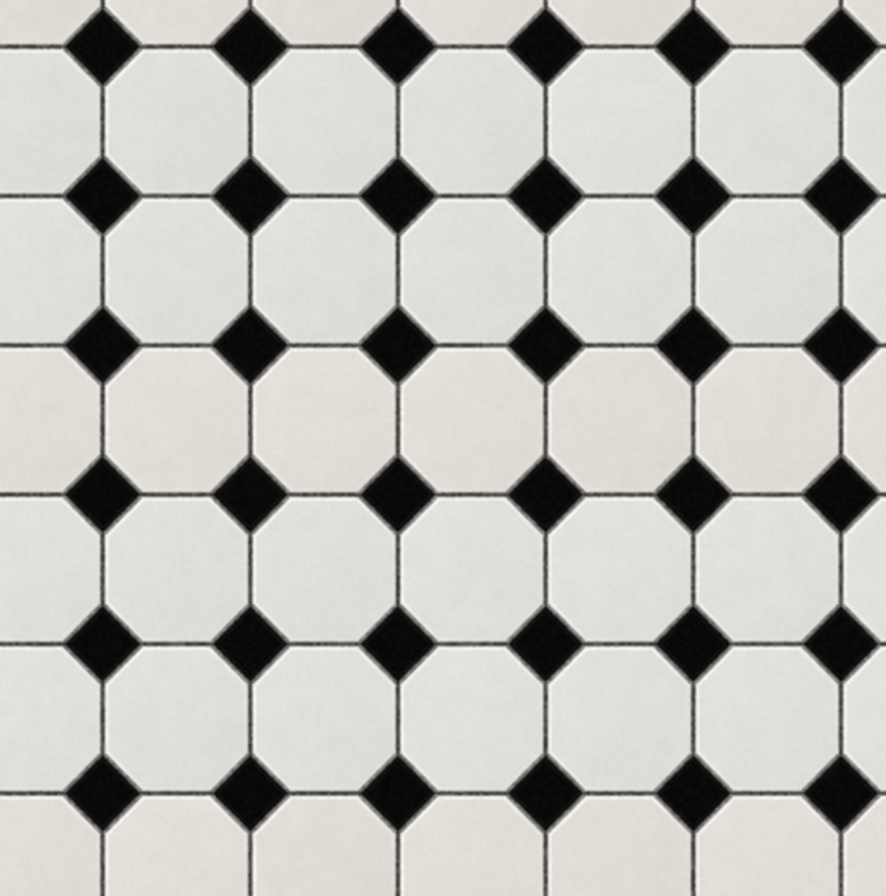
A WebGL 2 fragment shader for this pattern:

```glsl
#version 300 es
precision highp float;
// Octagon-and-dot floor: pale octagonal tiles, black diamond insets, grey grout.

#define REPEATS 6.0          // tiles across and down
#define OFFSET vec2(0.695, 0.6875) // first diamond centre, in tiles
#define DOT_RADIUS 0.248     // half diagonal of the black diamond
#define CUT_RADIUS 0.290     // half diagonal of the corner cut from the octagon
#define SEAM_HALF 0.018      // half width of the straight grout seams
#define RIM_WIDTH 0.034      // glazed highlight along tile edges
#define SOFTNESS 0.013       // edge blur, in tiles
#define GRAIN 256.0          // grain cells across the canvas

uniform vec2 u_resolution;
out vec4 fragColor;

const vec3 TILE = vec3(0.880, 0.874, 0.852);
const vec3 TILE_WARM = vec3(0.882, 0.862, 0.838);
const vec3 RIM = vec3(0.960, 0.958, 0.942);
const vec3 GROUT = vec3(0.50, 0.50, 0.48);
const vec3 GROUT_DARK = vec3(0.30, 0.29, 0.28);
const vec3 DOT = vec3(0.035);

float hash(vec2 p) {
    vec3 q = fract(p.xyx * vec3(0.1031, 0.1030, 0.0973));
    q += dot(q, q.yzx + 33.33);
    return fract((q.x + q.y) * q.z);
}

// Value noise that wraps after a whole number of cells.
float wrapNoise(vec2 uv, float cells) {
    vec2 p = uv * cells;
    vec2 i = floor(p);
    vec2 f = p - i;
    f = f * f * (3.0 - 2.0 * f);
    vec2 a = mod(i, cells);
    vec2 b = mod(i + 1.0, cells);
    return mix(mix(hash(a), hash(vec2(b.x, a.y)), f.x),
               mix(hash(vec2(a.x, b.y)), hash(b), f.x), f.y);
}

void main() {
    vec2 uv = gl_FragCoord.xy / u_resolution;
    vec2 grid = uv * REPEATS - OFFSET;
    vec2 id = mod(floor(grid), REPEATS);
    vec2 p = fract(grid) - 0.5;      // position from the tile centre
    vec2 edge = 0.5 - abs(p);        // distance to the straight seams
    float blur = max(SOFTNESS, 0.7 * REPEATS / min(u_resolution.x, u_resolution.y));
    float grain = wrapNoise(uv, GRAIN) - 0.5;

    // Signed distances, positive inside each shape
    float seam = min(edge.x, edge.y);
    float diagonal = edge.x + edge.y;
    float cut = (diagonal - CUT_RADIUS) * 0.7071;
    float octagon = min(seam - SEAM_HALF, cut);
    float diamond = (DOT_RADIUS - diagonal) * 0.7071;

    // Glaze: every third row is warmer, each tile differs slightly
    float warmth = step(1.5, mod(id.y, 3.0)) * 0.85 + 0.15 * hash(id + 7.0);
    vec3 tile = mix(TILE, TILE_WARM, warmth);
    tile += 0.010 * (hash(id + 19.0) - 0.5) + 0.014 * (p.y - p.x);
    tile += 0.012 * (wrapNoise(uv, 48.0) - 0.5) + 0.016 * grain;

    // Raised rim, brightest towards the upper left
    float light = clamp(0.62 + 1.1 * (p.y - p.x), 0.15, 1.0);
    float rim = 1.0 - smoothstep(0.4 * RIM_WIDTH, RIM_WIDTH, octagon);
    tile = mix(tile, RIM, rim * light * (0.92 + 0.5 * grain));

    // Grout: dark at seam centres and against the diamonds
    float recess = min(seam, max(-diamond, 0.0));
    vec3 grout = mix(GROUT_DARK, GROUT, smoothstep(0.0, 0.022, recess));
    grout += 0.16 * grain;

    // Black glaze with a faint lit bevel
    float bevel = smoothstep(0.008, 0.018, diamond) - smoothstep(0.018, 0.032, diamond);
    vec3 dot3 = DOT + 0.035 * bevel + 0.025 * grain;

    vec3 color = mix(grout, tile, smoothstep(-blur, blur, octagon));
    color = mix(color, dot3, smoothstep(-blur, blur, diamond));
    fragColor = vec4(clamp(color, 0.0, 1.0), 1.0);
}
```
